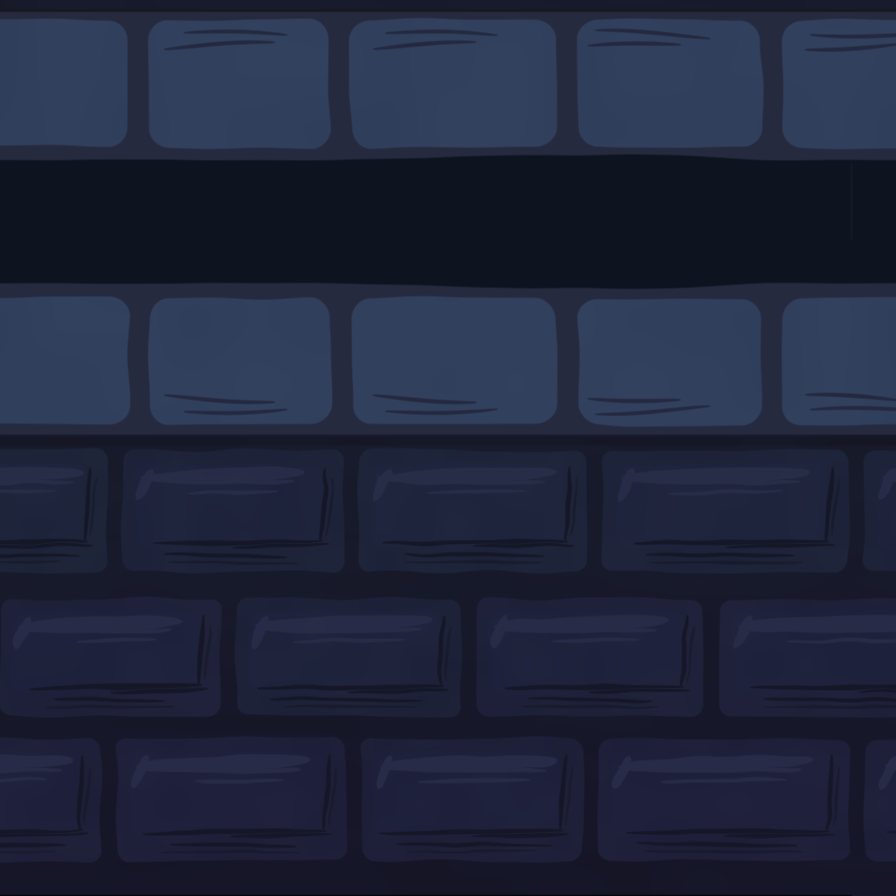
A WebGL 1 fragment shader for this texture:

```glsl
precision mediump float;
// Night-blue masonry: two courses of pale blocks around a dark slot, above
// three courses of dim bricks. Each course is split at its joints, then every
// brick is a wobbly rounded box with tapered brush strokes.
uniform vec2 u_resolution;

float hash(vec2 p) {
  p = fract(p * vec2(0.1731, 0.2317));
  p += dot(p, p.yx + 19.19);
  return fract(p.x * p.y * 7.31);
}

float noise(vec2 p) {
  vec2 i = floor(p), f = fract(p);
  f = f * f * (3.0 - 2.0 * f);
  return mix(mix(hash(i), hash(i + vec2(1, 0)), f.x),
             mix(hash(i + vec2(0, 1)), hash(i + vec2(1, 1)), f.x), f.y);
}

// The canvas is 768 units wide; one soft edge is about a pixel
float cover(float d) {
  float soft = 0.5 + 400.0 / u_resolution.x;
  return 1.0 - smoothstep(-soft, soft, d);
}

float roundBox(vec2 p, vec2 halfSize, float r) {
  vec2 d = abs(p) - halfSize + r;
  return length(max(d, 0.0)) + min(max(d.x, d.y), 0.0) - r;
}

// Brush stroke from a to b, thick in the middle and thin at the tips
float stroke(vec2 p, vec2 a, vec2 b, float r) {
  vec2 ab = b - a;
  float t = clamp(dot(p - a, ab) / dot(ab, ab), 0.0, 1.0);
  return cover(length(p - a - ab * t) - r * (0.25 + 0.75 * sqrt(4.0 * t * (1.0 - t))));
}

// Left edge, right edge and index of the brick that holds x
vec3 findBrick(float x, vec4 joints) {
  vec3 brick = vec3(joints.x - 253.0, joints.x, 0.0);
  for (int i = 1; i <= 4; i++) {
    float next = i < 4 ? joints.y : joints.x + 253.0;
    if (x > joints.x) brick = vec3(joints.x, next, float(i));
    joints = joints.yzwx;
  }
  return brick;
}

vec3 paleCourse(vec3 col, vec2 p, float top, float flip) {
  vec3 b = findBrick(p.x, vec4(119, 292, 486, 662));
  vec2 size = vec2(b.y - b.x - 18.0, 109.0);
  vec2 q = p - vec2(b.x + 9.0, top);
  vec2 wobble = vec2(noise(p / 38.0), noise(p / 45.0 + 31.0)) * 4.0 - 2.0;
  float shape = cover(roundBox(q - size * 0.5 + wobble, size * 0.5, 17.0));
  col = mix(col, vec3(0.19, 0.25, 0.36) + 0.012 * (noise(p / 55.0) - 0.5), shape);
  // Paired scratches beside the outer edge
  q.y = mix(q.y, size.y - q.y, flip);
  float h = hash(vec2(b.z, 5.0)), k = hash(vec2(b.z, 9.0));
  q.y += 2.5 * sin(q.x / 32.0 + h * 6.0);
  float ink = stroke(q, vec2(14.0 + 18.0 * h, 11), vec2(112.0 + 14.0 * k, 14), 1.7);
  ink = max(ink, stroke(q, vec2(8.0 + 12.0 * k, 24), vec2(86.0 + 24.0 * h, 21), 1.8));
  return mix(col, vec3(0.14, 0.16, 0.25), ink * shape);
}

vec3 dimCourse(vec3 col, vec2 p, vec4 joints, float top, float height, float row) {
  vec3 b = findBrick(p.x, joints);
  vec2 size = vec2(b.y - b.x - 13.0, height);
  vec2 q = p - vec2(b.x + 6.5, top);
  float w = size.x, h = hash(vec2(b.z, row)), k = hash(vec2(b.z + 7.0, row));
  vec2 wobble = vec2(noise(p / 35.0 + row), noise(p / 42.0 + 17.0)) * 4.0 - 2.0;
  float shape = cover(roundBox(q - size * 0.5 + wobble, size * 0.5, 10.0));
  // Bluer in the first course, more violet further down
  vec3 body = mix(vec3(0.115, 0.142, 0.222), vec3(0.118, 0.122, 0.222), min(row * 0.4 + h * 0.3, 1.0));
  col = mix(col, body + 0.012 * (noise(p / 30.0) - 0.5), shape);
  vec2 inner = vec2(w - 30.0, height - 32.0);
  float panel = smoothstep(4.0, -4.0, roundBox(q - vec2(12, 12) - inner * 0.5, inner * 0.5, 12.0));
  col += vec3(0.003, 0.004, 0.012) * panel * shape;

  // Hooked highlight with ragged lower streaks
  vec2 s = q + vec2(3.0, 2.5) * (vec2(noise(p / 14.0), noise(p / vec2(26, 9))) - 0.5);
  float end = w - 22.0 - 16.0 * h;
  float shine = stroke(s, vec2(18, 24), vec2(end, 19), 6.5);
  shine = max(shine, stroke(s, vec2(26, 16), vec2(14, 42), 4.5));
  shine = max(shine, stroke(s, vec2(34, 27), vec2(end - 8.0, 27), 2.5));
  shine = max(shine, stroke(s, vec2(50.0 + 18.0 * k, 37), vec2(end - 22.0, 35), 1.7));
  col = mix(col, vec3(0.160, 0.176, 0.287), shine * shape * 0.85);

  // Shadow strokes down the right side and along the foot
  float foot = height - 26.0;
  float ink = stroke(s, vec2(w - 15.0, 15), vec2(w - 19.0, foot), 2.0);
  ink = max(ink, 0.6 * stroke(s, vec2(w - 9.0, 24), vec2(w - 14.0, foot - 5.0), 1.2));
  ink = max(ink, stroke(s, vec2(14.0 + 16.0 * h, foot + 2.0), vec2(w - 17.0, foot), 2.1));
  ink = max(ink, stroke(s, vec2(w * 0.5, foot + 5.0), vec2(w - 12.0, foot + 3.0), 1.7));
  ink = max(ink, stroke(s, vec2(30.0 + 18.0 * k, foot + 11.0), vec2(w - 24.0 - 30.0 * h, foot + 13.0), 1.7));
  ink = max(ink, 0.7 * stroke(s, vec2(40, foot + 18.0), vec2(w - 40.0, foot + 18.0), 1.1));
  return mix(col, vec3(0.078, 0.085, 0.145), ink * shape * 0.9);
}

void main() {
  vec2 uv = gl_FragCoord.xy / u_resolution;
  vec2 p = vec2(uv.x, 1.0 - uv.y) * 768.0;
  // Mortar, lighter behind the pale blocks
  vec3 col = mix(vec3(0.092, 0.104, 0.168), vec3(0.084, 0.086, 0.155), smoothstep(400.0, 750.0, p.y));
  col *= 1.0 - 0.12 * cover(abs(p.y - 378.0) - 4.0) + 0.08 * (noise(p / vec2(60, 20)) - 0.5);
  col = mix(col, vec3(0.150, 0.165, 0.247), cover(abs(p.y - 190.5) - 182.0));
  col = mix(col, vec3(0.085, 0.09, 0.13), cover(abs(p.y - 9.0) - 1.2));
  // Dark slot that swells right of centre
  float swell = smoothstep(250.0, 500.0, p.x) * (1.0 - smoothstep(570.0, 660.0, p.x));
  float slot = abs(p.y - 190.0) - 53.0 - 4.5 * swell - 1.5 * (noise(vec2(p.x / 45.0, 3)) - 0.5);
  col = mix(col, vec3(0.055, 0.080, 0.122), cover(slot));
  col += 0.035 * stroke(p, vec2(730, 140), vec2(730, 206), 0.6);

  col = paleCourse(col, p, 17.0, 0.0);
  col = paleCourse(col, p, 255.0, 1.0);
  col = dimCourse(col, p, vec4(98, 301, 510, 734), 386.0, 104.0, 0.0);
  col = dimCourse(col, p, vec4(-7, 196, 402, 610), 513.0, 101.0, 1.0);
  col = dimCourse(col, p, vec4(93, 303, 506, 735), 633.0, 105.0, 2.0);
  col *= 1.0 - 0.8 * cover(767.0 - p.y) * cover(p.x - 730.0);
  gl_FragColor = vec4(col, 1.0);
}
```
